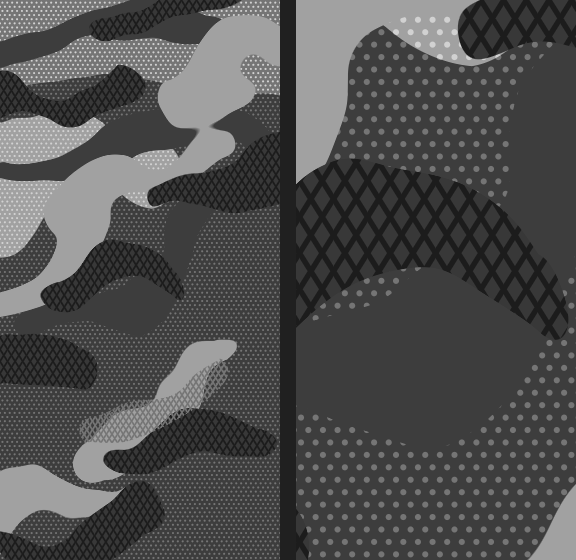
Left, the full canvas; right, a detail of the centre.
A WebGL 2 fragment shader for this pattern:

```glsl
#version 300 es
precision highp float;
// Grey camouflage: wavy tapered streaks stacked in layers on a dotted ground.
// Each layer steps its streaks down the canvas, bends them with noise, and is
// filled flat, with staggered dots, or with a diamond mesh.

uniform vec2 u_resolution;
out vec4 fragColor;

float hash(vec2 p) {
    p = fract(p * vec2(0.1031, 0.1137));
    p += dot(p, p.yx + 33.33);
    return fract((p.x + p.y) * p.x * 17.0);
}

float noise(vec2 p) {
    vec2 i = floor(p), f = fract(p);
    f = f * f * f * (f * (f * 6.0 - 15.0) + 10.0);
    return mix(mix(hash(i), hash(i + vec2(1, 0)), f.x),
               mix(hash(i + vec2(0, 1)), hash(i + vec2(1, 1)), f.x), f.y);
}

vec2 warp(vec2 p, float seed) {
    vec2 s = p + seed * 7.3;
    vec2 broad = vec2(noise(s * 4.0), noise(s * 4.0 + 31.0)) - 0.5;
    vec2 fine = vec2(noise(s * 9.0 + 53.0), noise(s * 9.0 + 71.0)) - 0.5;
    return p + 0.12 * broad + 0.035 * fine;
}

float smoothMin(float a, float b, float k) {
    float h = max(k - abs(a - b), 0.0) / k;
    return min(a, b) - 0.25 * h * h * k;
}

// Distance to a run of streaks; size is half length and radius
float streaks(vec2 p, int count, vec2 start, vec2 stride, vec2 size, float tilt, float seed) {
    p = warp(p, seed);
    float nearest = 9.0;
    for (int i = 0; i < count; i++) {
        float h = hash(vec2(float(i) + 3.0, seed + 5.0));
        vec2 centre = start - float(i) * stride;
        centre.x = fract(centre.x);
        float angle = tilt + 0.5 * (h - 0.5);
        vec2 axis = vec2(cos(angle), sin(angle));
        vec2 q = p - centre;
        q = vec2(dot(q, axis), dot(q, vec2(-axis.y, axis.x)));
        float t = clamp(q.x / size.x, -1.0, 1.0);
        q.y -= 0.14 * size.x * sin(2.8 * t + 6.3 * h);
        float radius = size.y * (0.9 + 0.35 * sin(2.2 * t + 9.0 * h));
        float d = length(vec2(q.x - t * size.x, q.y)) - radius;
        nearest = smoothMin(nearest, d, 0.04);
    }
    return nearest;
}

// Staggered rows of round dots
float dotDistance(vec2 p) {
    vec2 pitch = vec2(0.0174, 0.0148);
    float row = floor(p.y / pitch.y);
    p.x += 0.5 * pitch.x * mod(row, 2.0);
    return length((fract(p / pitch) - 0.5) * pitch) - 0.0036;
}

// Crossing slanted lines that leave upright diamonds
float meshDistance(vec2 p, vec2 diamond, float lineWidth) {
    vec2 q = p / diamond;
    vec2 across = abs(fract(vec2(q.x + q.y, q.x - q.y)) - 0.5);
    return min(across.x, across.y) / length(1.0 / diamond) - 0.5 * lineWidth;
}

float cover(float d) {
    return clamp(0.5 - d * u_resolution.x, 0.0, 1.0);
}

void main() {
    vec2 p = gl_FragCoord.xy / u_resolution.x;
    float charcoal = 0.24, middle = 0.46, light = 0.63, pale = 0.82;
    float dots = cover(dotDistance(p));

    // Dotted ground, mid grey top, and broad light patch
    float grey = mix(charcoal, middle, dots);
    float top = cover(1.66 - warp(p, 2.0).y + 0.04 * sin(5.0 * p.x));
    grey = mix(grey, mix(middle, pale, dots), top);
    float patchArea = streaks(p, 1, vec2(0.24, 1.40), vec2(0), vec2(0.28, 0.2), 0.3, 4.0);
    grey = mix(grey, mix(light, pale, dots), cover(patchArea));

    // Flat dark bands
    float bands = streaks(p, 3, vec2(0.35, 1.86), vec2(-0.1, 0.4), vec2(0.44, 0.07), 0.32, 9.0);
    grey = mix(grey, charcoal, cover(bands));

    // Flat light streaks
    float bright = streaks(p, 5, vec2(0.95, 1.78), vec2(0.45, 0.4), vec2(0.3, 0.078), 0.5, 13.0);
    grey = mix(grey, light, cover(bright));

    // Black mesh streaks
    float netting = streaks(p, 7, vec2(0.6, 1.99), vec2(0.39, 0.32), vec2(0.24, 0.075), 0.2, 21.0);
    float mesh = cover(meshDistance(p, vec2(0.027, 0.043), 0.0065));
    grey = mix(grey, mix(0.22, 0.11, mesh), cover(netting));

    // Open grey mesh over whatever lies beneath
    float veil = streaks(p, 1, vec2(0.58, 0.56), vec2(0), vec2(0.24, 0.055), 0.3, 27.0);
    float openMesh = cover(meshDistance(p, vec2(0.02, 0.031), 0.006));
    grey = mix(grey, middle, cover(veil) * openMesh);

    fragColor = vec4(vec3(grey), 1.0);
}
```
